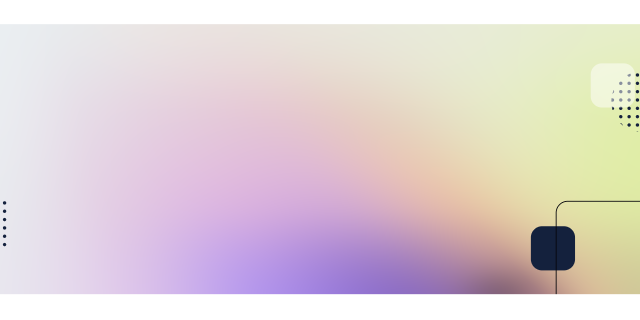
Write a Shadertoy shader that draws this background.

```glsl
// A soft pastel gradient panel between white bands, with rounded squares, a thin
// outline and dot patterns. The gradient is a small colour mesh, sheared along a
// diagonal crease and blended by cubic weights; shapes are signed distances.

#define PANEL_BOTTOM 0.0807
#define PANEL_TOP 0.9245
#define CREASE_BOTTOM 1.69
#define CREASE_TOP 0.86
#define TILE_HALF 0.069
#define TILE_ROUND 0.035
#define DOT_STEP 0.02604
#define DOT_RADIUS 0.0052
#define LINE_WIDTH 0.0027
#define NAVY vec3(0.078, 0.129, 0.239)

// Antialiased coverage of a signed distance
float fill(float d) {
    return clamp(0.5 - d * iResolution.y, 0.0, 1.0);
}

float roundedBox(vec2 p, vec2 halfSize, float radius) {
    vec2 q = abs(p) - halfSize + radius;
    return length(max(q, 0.0)) + min(max(q.x, q.y), 0.0) - radius;
}

// Dot grid through an origin, cut by a mask distance
float dotGrid(vec2 p, vec2 origin, float mask) {
    vec2 cell = mod(p - origin + 0.5 * DOT_STEP, DOT_STEP) - 0.5 * DOT_STEP;
    return fill(max(length(cell) - DOT_RADIUS, mask));
}

// Catmull-Rom weight of a stop at distance x
float cubicWeight(float x) {
    x = abs(x);
    if (x < 1.0) return 1.0 + x * x * (1.5 * x - 2.5);
    if (x < 2.0) return 2.0 + x * (-4.0 + x * (2.5 - 0.5 * x));
    return 0.0;
}

// Horizontal blend of seven stops, t from 0 to 6
vec3 ramp(vec3 stops[7], float t) {
    vec3 sum = vec3(0.0);
    float total = 0.0;
    for (int i = 0; i < 7; i++) {
        float w = cubicWeight(t - float(i));
        sum += w * stops[i];
        total += w;
    }
    return sum / total;
}

vec3 meshGradient(vec2 p) {
    float v = clamp((p.y - PANEL_BOTTOM) / (PANEL_TOP - PANEL_BOTTOM), 0.0, 1.0);
    float crease = mix(CREASE_BOTTOM, CREASE_TOP, v);
    // Four intervals left of the crease, two right of it
    float t = p.x < crease ? 4.0 * p.x / crease
                           : 4.0 + 2.0 * (p.x - crease) / (2.0 - crease);
    t = clamp(t, 0.0, 6.0);

    // Colour rows in 8-bit units, bottom to top
    vec3 violetRow = ramp(vec3[7](vec3(232, 230, 238), vec3(220, 196, 234),
        vec3(176, 146, 234), vec3(142, 110, 194), vec3(178, 135, 142),
        vec3(214, 184, 152), vec3(208, 200, 152)), t);
    vec3 orchidRow = ramp(vec3[7](vec3(232, 233, 238), vec3(227, 205, 228),
        vec3(219, 181, 224), vec3(211, 171, 211), vec3(228, 190, 170),
        vec3(228, 222, 170), vec3(222, 232, 164)), t);
    vec3 pinkRow = ramp(vec3[7](vec3(234, 236, 240), vec3(230, 219, 230),
        vec3(229, 206, 221), vec3(229, 200, 211), vec3(230, 208, 196),
        vec3(230, 233, 196), vec3(225, 238, 172)), t);
    vec3 paleRow = ramp(vec3[7](vec3(234, 238, 241), vec3(232, 234, 236),
        vec3(234, 230, 229), vec3(234, 227, 224), vec3(233, 228, 221),
        vec3(232, 235, 216), vec3(230, 238, 200)), t);

    // Vertical blend of the rows
    float y = 3.0 * v;
    vec4 w = vec4(cubicWeight(y), cubicWeight(y - 1.0),
                  cubicWeight(y - 2.0), cubicWeight(y - 3.0));
    vec3 color = w.x * violetRow + w.y * orchidRow + w.z * pinkRow + w.w * paleRow;
    color /= 255.0 * (w.x + w.y + w.z + w.w);

    // Plum shade gathered at the foot of the crease
    vec2 shade = (p - vec2(1.57, PANEL_BOTTOM)) / vec2(0.12, 0.08);
    return color * (1.0 - 0.2 * exp(-dot(shade, shade)));
}

void mainImage(out vec4 fragColor, in vec2 fragCoord) {
    vec2 p = fragCoord / iResolution.y;
    vec3 color = meshGradient(p);

    // Dots: a disc at the right, a single column at the left
    float disc = length(p - vec2(2.005, 0.6823)) - 0.0945;
    float column = roundedBox(p - vec2(0.0143, 0.3008), vec2(0.012, 0.0716), 0.0);
    color = mix(color, NAVY, dotGrid(p, vec2(1.992, 0.6875), disc));
    color = mix(color, NAVY, dotGrid(p, vec2(0.0143, 0.3138), column));

    // Translucent white tile and solid navy tile
    float whiteTile = roundedBox(p - vec2(1.915, 0.733), vec2(TILE_HALF), TILE_ROUND);
    float navyTile = roundedBox(p - vec2(1.728, 0.224), vec2(TILE_HALF), TILE_ROUND);
    color = mix(color, vec3(1.0), 0.5 * fill(whiteTile));
    color = mix(color, NAVY, fill(navyTile));

    // Thin outline running off to the right and below
    float outline = abs(roundedBox(p - vec2(2.738, -0.629), vec2(1.0), 0.036));
    color = mix(color, vec3(0.02, 0.02, 0.04), fill(outline - 0.5 * LINE_WIDTH));

    // White bands above and below the panel
    float panel = max(PANEL_BOTTOM - p.y, p.y - PANEL_TOP);
    fragColor = vec4(mix(vec3(1.0), color, fill(panel)), 1.0);
}
```
